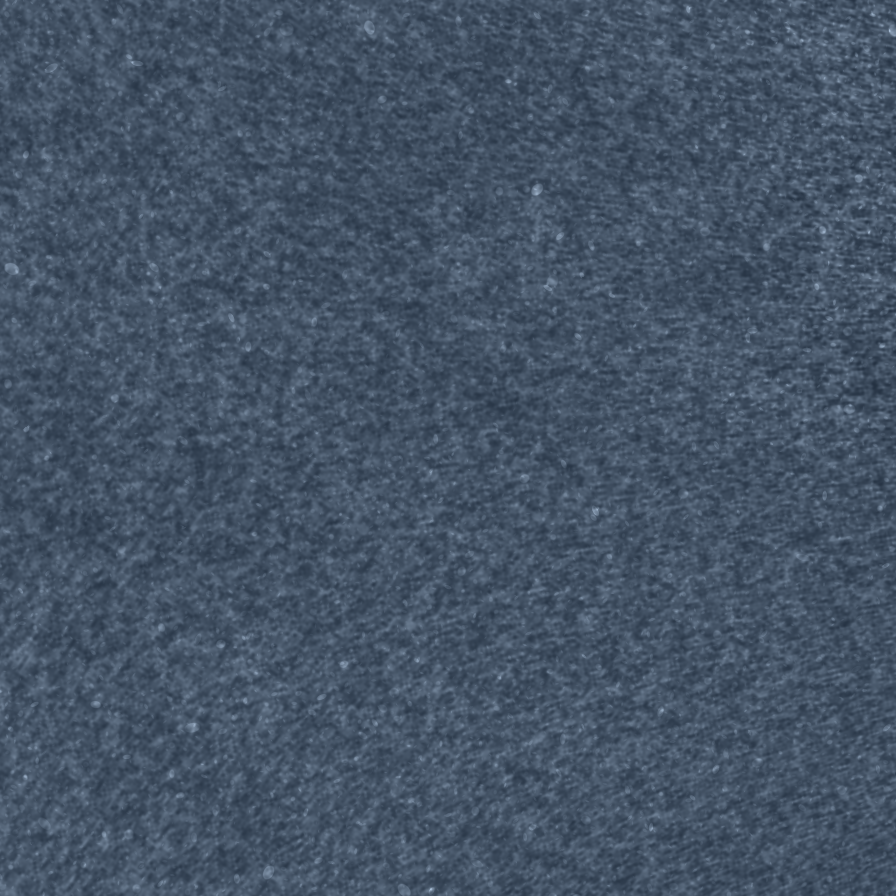
Write a Shadertoy shader that draws this texture.

```glsl
#define MID_TONE vec3(0.268, 0.328, 0.400)
#define TONE_STEP vec3(1.00, 1.06, 1.12)
#define CONTRAST 0.175
#define STREAK_CELLS vec2(125.0, 235.0)
#define GRAIN_CELLS 270.0
#define CLUMP_CELLS 85.0
#define PATCH_CELLS 7.0
#define FLECK_CELLS 110.0
#define FLECK_SHARE 0.50
#define FLECK_SOFTNESS 0.0012

float hash(vec2 p) {
    vec3 q = fract(p.xyx * 0.1031);
    q += dot(q, q.yzx + 33.33);
    return fract((q.x + q.y) * q.z);
}

// Smooth value noise, centred on zero
float noise(vec2 p) {
    vec2 cell = floor(p), f = fract(p);
    f = f * f * (3.0 - 2.0 * f);
    float low = mix(hash(cell), hash(cell + vec2(1, 0)), f.x);
    float high = mix(hash(cell + vec2(0, 1)), hash(cell + vec2(1, 1)), f.x);
    return mix(low, high, f.y) - 0.5;
}

mat2 rotation(float angle) {
    float c = cos(angle), s = sin(angle);
    return mat2(c, s, -s, c);
}

// One layer of soft oval chips, turned at random
float flecks(vec2 p, float cells, float share, float salt) {
    vec2 grid = p * cells;
    grid.x += 7.0 * hash(vec2(floor(grid.y), salt));
    vec2 id = floor(grid) + salt;
    vec2 jitter = vec2(hash(id + 11.3), hash(id + 23.7)) - 0.5;
    vec2 d = fract(grid) - 0.5 - 0.25 * jitter;
    d = rotation(6.2832 * hash(id + 37.1)) * d;
    d.y *= mix(1.0, 2.3, hash(id + 41.9));
    float radius = mix(0.12, 0.27, hash(id + 53.3));
    float soft = FLECK_SOFTNESS * cells;
    float shape = 1.0 - smoothstep(radius - soft, radius + soft, length(d));
    return shape * step(hash(id + 67.7), share) * mix(0.4, 1.0, hash(id + 79.1));
}

void mainImage(out vec4 fragColor, in vec2 fragCoord) {
    vec2 p = fragCoord / iResolution.y;

    // Streaks rise to the right at the bottom and fall at the top
    float slope = mix(0.5, -0.3, p.y);
    vec2 flow = vec2(p.x, p.y - (p.x - 0.5) * slope);

    // Fine grain over soft clumps and broad patches
    float patches = noise(p * PATCH_CELLS + 5.0);
    float tone = 2.7 * noise(flow * STREAK_CELLS + 40.0);
    tone += 2.4 * noise(rotation(0.6) * p * GRAIN_CELLS + 300.0);
    tone += 1.5 * noise(rotation(1.1) * flow * CLUMP_CELLS + 150.0);
    tone += 0.6 * patches;

    // Pale flecks, from many small to few large
    float cells = FLECK_CELLS, share = FLECK_SHARE * (1.0 + patches);
    for (int i = 0; i < 4; i++) {
        float layer = float(i);
        vec2 turned = rotation(0.4 + 0.9 * layer) * p;
        tone += (1.3 + 0.4 * layer) * flecks(turned, cells, share, 90.0 * (layer + 1.0));
        cells *= 0.655;
        share *= 0.5;
    }

    // Harsher upper right edge, paler lower left
    float harsh = smoothstep(0.75, 1.0, p.x) * smoothstep(0.3, 0.65, p.y);
    tone = (tone - 0.12) * (1.0 + 0.3 * harsh);
    tone += 0.25 * smoothstep(0.6, 0.0, length(p)) - 0.03;

    float light = MID_TONE.r * (exp(CONTRAST * tone) - 1.0);
    fragColor = vec4(MID_TONE + TONE_STEP * light, 1.0);
}
```
